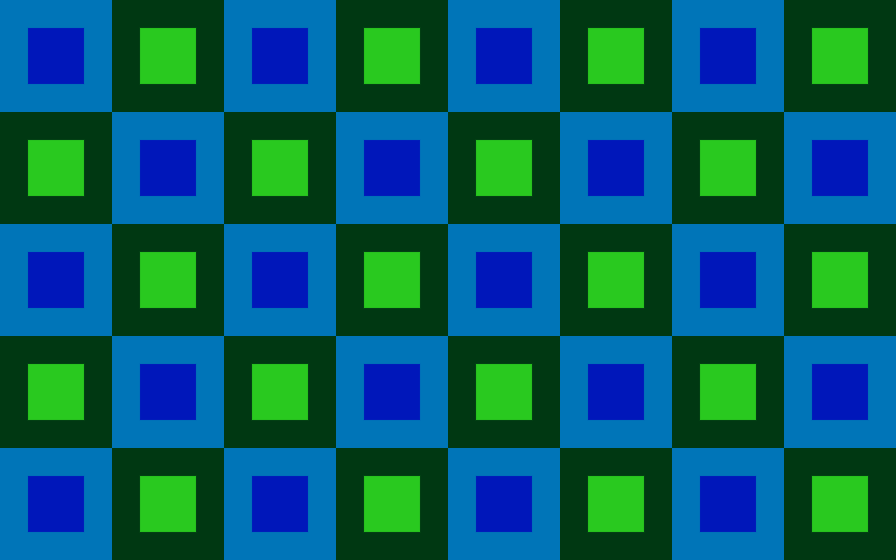
A Shadertoy shader for this pattern:

```glsl
// Checkerboard of square cells, five rows high, in blue and dark green.
// Each cell holds a centred square of half its width, drawn with a box
// distance; the checker is a product of two smoothed square waves.

const float ROWS = 5.0;
const float INNER_HALF = 0.25;   // half width of the inner square, in cells
const float SOFTNESS = 0.7;      // inner edge blur, in pixel widths

const vec3 SKY_BLUE = vec3(0.0, 0.46, 0.72);
const vec3 DEEP_BLUE = vec3(0.0, 0.09, 0.73);
const vec3 DARK_GREEN = vec3(0.0, 0.22, 0.07);
const vec3 BRIGHT_GREEN = vec3(0.16, 0.79, 0.12);

// Alternates +1 and -1 per cell, with a ramp one pixel wide at the borders
vec2 squareWave(vec2 p, float pixel) {
    vec2 side = 1.0 - 2.0 * mod(floor(p), 2.0);
    vec2 borderDist = 0.5 - abs(fract(p) - 0.5);
    return side * clamp(2.0 * borderDist / pixel, 0.0, 1.0);
}

// 1 on even cells, 0 on odd cells
float checker(vec2 p, float pixel) {
    vec2 wave = squareWave(p, pixel);
    return 0.5 + 0.5 * wave.x * wave.y;
}

// Signed distance to the sides of a centred square
float squareDist(vec2 p, float halfSize) {
    vec2 d = abs(p) - halfSize;
    return max(d.x, d.y);
}

// Coverage of a shape from its signed distance
float fillMask(float dist, float blur) {
    return 1.0 - smoothstep(-blur, blur, dist);
}

void mainImage(out vec4 fragColor, in vec2 fragCoord) {
    // One unit is one cell
    float pixel = ROWS / iResolution.y;
    vec2 p = fragCoord * pixel;

    // Colour pair of the cell
    float even = checker(p, pixel);
    vec3 ground = mix(DARK_GREEN, SKY_BLUE, even);
    vec3 inner = mix(BRIGHT_GREEN, DEEP_BLUE, even);

    // Inner square over the ground
    float dist = squareDist(fract(p) - 0.5, INNER_HALF);
    vec3 color = mix(ground, inner, fillMask(dist, SOFTNESS * pixel));

    fragColor = vec4(color, 1.0);
}
```
